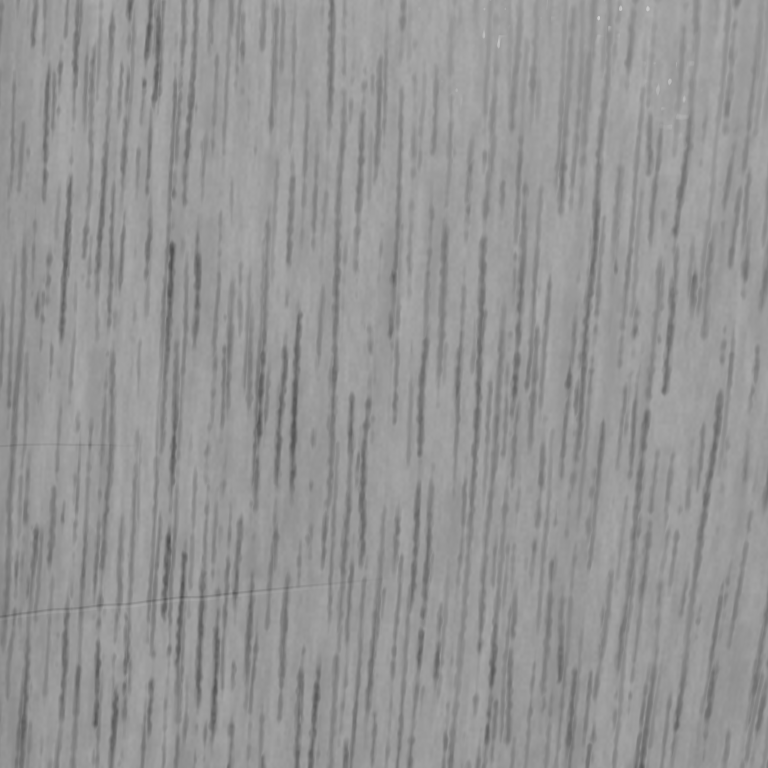
Write a WebGL 1 fragment shader that draws this texture.

```glsl
precision highp float;
// Grey wood veneer: near-vertical rows of dark, broken pores on pale fibres.
// Jittered columns are cut into dashes by noise along a slightly bent grain;
// soft streaks, uneven light, hairline scratches and bright flecks finish it.
uniform vec2 u_resolution;

float hash(vec2 p) {
  p = fract(p * vec2(0.1031, 0.1137));
  p += dot(p, p.yx + 33.33);
  return fract((p.x + p.y) * p.x * 7.31);
}

float noise(vec2 p) {
  vec2 i = floor(p), f = fract(p);
  f = f * f * (3.0 - 2.0 * f);
  return mix(mix(hash(i), hash(i + vec2(1, 0)), f.x),
             mix(hash(i + vec2(0, 1)), hash(i + vec2(1, 1)), f.x), f.y);
}

// Straightens the grain, which leans right and more so near the sides.
vec2 grainSpace(vec2 uv) {
  float side = uv.x - 0.35;
  float lean = 0.045 + 0.17 * side * side;
  float bend = 0.05 * uv.x * uv.y * (1.0 - uv.y);
  float sway = 0.006 * noise(uv * vec2(4.0, 3.0));
  return vec2(uv.x - lean * uv.y - bend + sway + 1.0, uv.y + 1.0);
}

// Dashes in jittered columns; width is the half width in canvas units.
float pores(vec2 g, float columns, float width, float rate, float seed) {
  float x = g.x * columns;
  float ragged = noise(g * vec2(240.0, 110.0) + seed) - 0.5;
  float mark = 0.0;
  for (int i = -1; i <= 1; i++) {
    float id = floor(x) + float(i);
    float shift = hash(vec2(id + seed, 7.0));
    float along = g.y * rate + shift * 37.0;
    float center = id + 0.5 + 0.6 * (shift - 0.5)
                 + 0.25 * (noise(vec2(id + seed, along * 1.1)) - 0.5);
    float dash = noise(vec2(id + seed + 31.0, along))
               + 0.30 * (noise(vec2(id + seed + 63.0, along * 3.7)) - 0.5)
               + 0.22 * (noise(vec2(id + seed + 95.0, along * 9.0)) - 0.5);
    float presence = smoothstep(0.38, 0.72, dash);
    float reach = width * (0.6 + 0.5 * presence);
    float d = abs(x - center) / columns + ragged * width * 0.65;
    float body = 1.0 - smoothstep(0.0, reach * 1.35, d);
    float depth = 0.45 + 0.7 * noise(vec2(id + seed + 127.0, along * 0.9));
    mark = max(mark, body * presence * depth);
  }
  return mark;
}

// Thin line that fades out towards the right end.
float scratch(vec2 uv, float start, float slope, float end) {
  float y = start + slope * uv.x + 0.003 * noise(vec2(uv.x * 30.0, start));
  float line = 1.0 - smoothstep(0.0004, 0.0024, abs(uv.y - y));
  return line * (1.0 - smoothstep(end * 0.5, end, uv.x));
}

void main() {
  vec2 uv = gl_FragCoord.xy / u_resolution;
  vec2 g = grainSpace(uv);

  // Uneven light and pale fibres
  float tone = 0.606 + 0.026 * uv.y + 0.012 * uv.x * uv.y;
  tone -= 0.035 * (1.0 - smoothstep(0.0, 0.09, uv.x));
  tone -= 0.012 * smoothstep(0.85, 1.0, uv.x) * (1.0 - uv.y);
  tone += 0.014 * (noise(uv * 5.0 + 3.0) - 0.5);
  tone += 0.022 * (noise(g * vec2(42.0, 3.0)) - 0.5);
  tone += 0.036 * (noise(g * vec2(110.0, 10.0) + 9.0) - 0.5);

  // Fine mottling of the surface
  float mottle = noise(g * vec2(230.0, 55.0) + 5.0) - 0.5;
  float speck = noise(uv * vec2(240.0, 200.0) + 15.0) - 0.5;
  tone += 0.034 * mottle + 0.022 * speck;

  // Dark grainy pores over broader, fainter smudges
  float fade = 0.8 + 0.4 * noise(uv * vec2(5.0, 4.0) + 11.0);
  fade *= 1.0 - 0.35 * smoothstep(0.55, 1.0, uv.y) * smoothstep(0.35, 0.75, uv.x);
  float smudge = pores(g, 27.0, 0.012, 8.0, 210.0);
  float coarse = pores(g, 45.0, 0.0044, 8.0, 17.0);
  float fine = pores(g, 68.0, 0.0034, 11.0, 120.0);
  float grit = 1.0 + 0.5 * mottle + 0.35 * speck;
  tone -= fade * grit * (0.035 * smudge + 0.19 * max(coarse, 0.65 * fine));

  // Hairline scratches with a lighter lower lip
  tone -= 0.06 * scratch(uv, 0.197, 0.098, 0.56);
  tone += 0.025 * scratch(uv + vec2(0.0, 0.004), 0.197, 0.098, 0.56);
  tone -= 0.04 * scratch(uv, 0.419, 0.0, 0.2);

  // Small glints near the upper right
  float glint = smoothstep(0.8, 0.95, noise(g * vec2(170.0, 85.0) + 40.0));
  glint *= smoothstep(0.5, 0.75, noise(g * vec2(34.0, 9.0) + 60.0));
  glint *= smoothstep(0.78, 0.95, uv.y) * smoothstep(0.5, 0.68, uv.x);
  tone += 0.16 * glint;

  gl_FragColor = vec4(vec3(clamp(tone, 0.3, 0.85)), 1.0);
}
```
